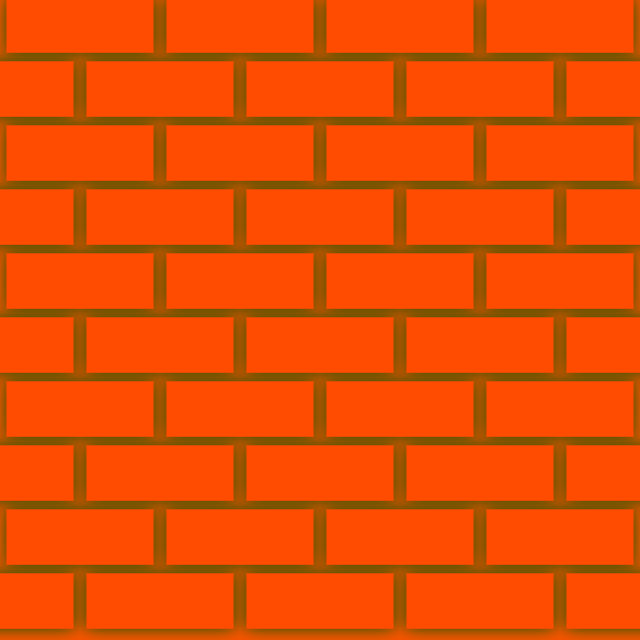
This pattern is drawn by a WebGL 1 fragment shader. Its source:

```glsl
precision highp float;
// Orange running-bond brick wall with soft olive shadows pooling in the joints.

uniform vec2 u_resolution;

// Blurred coverage of a box, from a logistic approximation of the Gaussian edge.
float softBox(vec2 offset, vec2 halfSize) {
  vec2 falloff = 127.0 * (abs(offset) - halfSize);
  vec2 coverage = 1.0 / (1.0 + exp(falloff));
  return coverage.x * coverage.y;
}

// Antialiased coverage of a crisp box.
float crispBox(vec2 offset, vec2 halfSize) {
  vec2 coverage = clamp(0.5 - (abs(offset) - halfSize) * u_resolution, 0.0, 1.0);
  return coverage.x * coverage.y;
}

void main() {
  vec2 uv = gl_FragCoord.xy / u_resolution;
  vec2 halfBrick = vec2(0.115, 0.0434);
  float light = 1.0;
  float brick = 0.0;

  // Nearby bricks: ten courses, four bricks across, alternate courses shifted.
  for (int j = -1; j <= 1; j++) {
    float course = floor(uv.y * 10.0 - 0.109) + float(j);
    float shift = 0.5 * mod(course, 2.0);
    float nearest = floor(uv.x * 4.0 - shift + 0.5);
    for (int i = -1; i <= 1; i++) {
      vec2 center = vec2((nearest + float(i) + shift) / 4.0, (course + 0.609) / 10.0);
      // Bricks outside the wall cast no shadow, so its rim stays brighter.
      float inWall = step(0.0, course) * step(course, 9.5)
                   * step(-0.01, center.x) * step(center.x, 1.01);
      light *= 1.0 - inWall * softBox(uv - center, halfBrick);
      brick = max(brick, inWall * crispBox(uv - center, halfBrick));
    }
  }

  vec3 joint = vec3(light, 0.33, 0.0);
  gl_FragColor = vec4(mix(joint, vec3(1.0, 0.30, 0.0), brick), 1.0);
}
```
